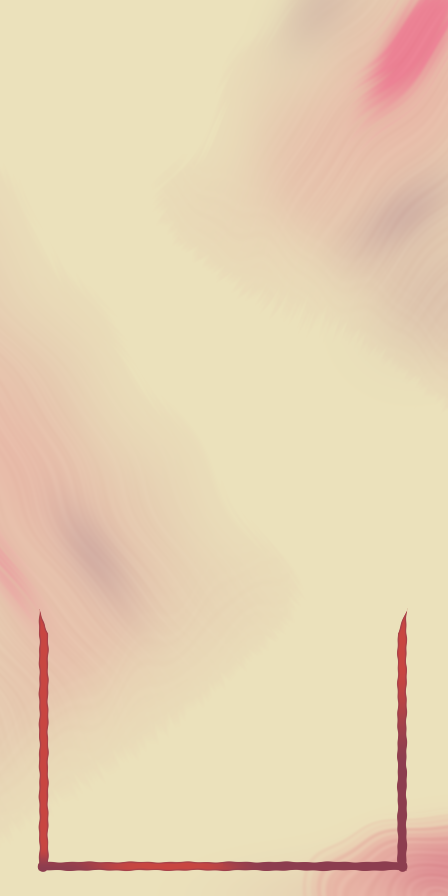
This background is drawn by a WebGL 1 fragment shader. Its source:

```glsl
precision highp float;
uniform vec2 u_resolution;

const vec3 CREAM = vec3(0.922, 0.884, 0.733);
const vec3 PEACH = vec3(0.898, 0.805, 0.695);
const vec3 ROSE = vec3(0.915, 0.690, 0.640);
const vec3 HOT_PINK = vec3(0.925, 0.460, 0.560);
const vec3 MAUVE = vec3(0.740, 0.590, 0.595);
const vec3 RED = vec3(0.785, 0.275, 0.255);
const vec3 PLUM = vec3(0.550, 0.240, 0.310);

const float RIGHT_STROKE = 0.95;   // brush directions in radians
const float LEFT_STROKE = 2.15;
const float BRISTLE_DEPTH = 0.012;
const float FRAME_MIDDLE = 0.4975;
const float FRAME_OUTER = 0.410;   // half widths of the frame
const float FRAME_INNER = 0.390;
const float FRAME_BOTTOM = 0.057;
const float FRAME_THICKNESS = 0.019;
const float FRAME_TIP = 0.638;
const float TIP_SLOPE = 2.6;

// x runs across the stroke, y along it
vec2 strokeSpace(vec2 p, float angle) {
  vec2 along = vec2(cos(angle), sin(angle));
  return vec2(dot(p, vec2(along.y, -along.x)), dot(p, along));
}

float blob(vec2 p, vec2 centre, vec2 radii, float angle) {
  vec2 q = strokeSpace(p - centre, angle) / radii;
  return exp(-dot(q, q));
}

// Layered sines bent along the stroke, about -1 to 1
float bristles(vec2 p, float angle) {
  vec2 q = strokeSpace(p, angle);
  float x = q.x + 0.02 * sin(q.y * 9.0 + q.x * 5.0) + 0.006 * sin(q.y * 23.0 + q.x * 11.0);
  float coarse = sin(x * 150.0 + 2.0 * sin(x * 37.0 + q.y * 3.0));
  float middle = sin(x * 290.0 + 3.0 * sin(x * 19.0 + q.y * 5.0));
  float fine = sin(x * 510.0 + 2.0 * sin(x * 61.0 - q.y * 4.0));
  return 0.4 * coarse + 0.35 * middle + 0.25 * fine;
}

float softMin(float a, float b, float k) {
  float h = clamp(0.5 + 0.5 * (b - a) / k, 0.0, 1.0);
  return mix(b, a, h) - k * h * (1.0 - h);
}

// Depth inside a rounded wedge given by two inward normals
float wedge(vec2 p, vec2 corner, vec2 normalA, vec2 normalB) {
  return softMin(dot(p - corner, normalA), dot(p - corner, normalB), 0.12);
}

// Thin edge of paint, then a slow build-up
float paintCover(float depth) {
  return 0.28 * smoothstep(-0.01, 0.03, depth) + 0.72 * smoothstep(0.0, 0.26, depth);
}

// Wavy curls left by the brush near a lower edge
float curls(vec2 p, float depth) {
  float wave = depth + 0.018 * sin(p.x * 27.0 + 5.0 * p.y) + 0.008 * sin(p.x * 51.0 - 9.0 * p.y);
  return (0.6 * sin(wave * 190.0) + 0.4 * sin(wave * 330.0)) * exp(-pow((depth - 0.08) / 0.1, 2.0));
}

vec3 paintFrame(vec3 colour, vec2 p, float pixel) {
  float wobble = 0.0008 * sin(p.y * 83.0 + p.x * 57.0) + 0.0006 * sin(p.y * 191.0 - p.x * 143.0);
  float m = abs(p.x - FRAME_MIDDLE) + wobble;
  float slant = (FRAME_TIP - p.y - TIP_SLOPE * (FRAME_OUTER - m)) / TIP_SLOPE;
  float rise = p.y - FRAME_BOTTOM + wobble;
  float post = min(min(m - FRAME_INNER, FRAME_OUTER - m), min(slant, rise));
  float rail = min(min(rise, FRAME_THICKNESS - rise), FRAME_OUTER - m);
  float knot = 0.012 - length(vec2(m - 0.401, p.y - 0.066));
  float depth = max(max(post, rail), knot);

  // Red along the left post and part of the rail, plum elsewhere
  float postRed = p.x < FRAME_MIDDLE ? 1.0 : smoothstep(0.28, 0.52, p.y);
  float railRed = exp(-pow((p.x - 0.37) / 0.16, 4.0));
  float red = mix(railRed, postRed, smoothstep(0.06, 0.11, p.y));
  red *= 0.45 + 0.55 * smoothstep(0.001, 0.005, depth);
  return mix(colour, mix(PLUM, RED, red), smoothstep(-0.6 * pixel, 0.6 * pixel, depth));
}

void main() {
  vec2 p = gl_FragCoord.xy / u_resolution * vec2(1.0, 2.0);
  float pixel = 1.0 / u_resolution.x;
  float hairRight = bristles(p, RIGHT_STROKE);
  float hairLeft = bristles(p, LEFT_STROKE);
  vec3 colour = CREAM;

  // Upper right wash
  float depthRight = wedge(p, vec2(0.33, 1.51), vec2(0.87, -0.50), vec2(0.55, 0.84));
  depthRight += 0.018 * hairRight + 0.025 * sin(p.x * 17.0 + p.y * 13.0);
  float coverRight = paintCover(depthRight);
  colour = mix(colour, PEACH, coverRight);
  colour = mix(colour, ROSE, coverRight * 0.40 * blob(p, vec2(0.78, 1.74), vec2(0.15, 0.35), RIGHT_STROKE));
  colour = mix(colour, ROSE, 0.60 * blob(p, vec2(0.95, 1.78), vec2(0.12, 0.22), RIGHT_STROKE));
  colour = mix(colour, MAUVE, 0.35 * blob(p, vec2(0.71, 1.98), vec2(0.07, 0.13), RIGHT_STROKE));
  colour = mix(colour, MAUVE, 0.48 * blob(p, vec2(0.90, 1.52), vec2(0.06, 0.13), 0.65));
  colour = mix(colour, MAUVE, 0.20 * blob(p, vec2(0.97, 1.33), vec2(0.13, 0.16), 0.65));
  float pinkStroke = blob(p, vec2(0.93, 1.91), vec2(0.062, 0.18), 1.0);
  colour = mix(colour, HOT_PINK, smoothstep(0.1, 0.8, pinkStroke + 0.12 * hairRight) * 0.85);

  // Left wash
  float depthLeft = wedge(p, vec2(0.67, 0.65), vec2(-0.81, -0.585), vec2(-0.617, 0.787));
  depthLeft += 0.025 + 0.014 * hairLeft + 0.016 * sin(p.x * 15.0 - p.y * 11.0);
  float coverLeft = paintCover(depthLeft);
  colour = mix(colour, PEACH, coverLeft);
  colour = mix(colour, ROSE, coverLeft * 0.62 * blob(p, vec2(0.03, 0.96), vec2(0.16, 0.36), LEFT_STROKE));
  colour = mix(colour, ROSE, coverLeft * 0.30 * blob(p, vec2(0.13, 0.53), vec2(0.18, 0.18), LEFT_STROKE));
  colour = mix(colour, MAUVE, 0.46 * blob(p, vec2(0.21, 0.76), vec2(0.055, 0.14), LEFT_STROKE));
  float leftPink = blob(p, vec2(0.005, 0.74), vec2(0.035, 0.15), LEFT_STROKE);
  colour = mix(colour, HOT_PINK, 0.45 * leftPink * (0.8 + 0.4 * hairLeft));

  // Lower right wash, with bristles following its arc
  float arc = length((p - vec2(0.98, 0.0)) / vec2(0.32, 0.185));
  arc += 0.025 * sin(p.x * 31.0 + p.y * 23.0);
  float arcHair = 0.6 * sin(arc * 55.0 + 3.0 * p.x) + 0.4 * sin(arc * 97.0 - 9.0 * p.y);
  float arcCover = 1.0 - smoothstep(0.65, 1.05, arc + 0.06 * arcHair);
  colour = mix(colour, PEACH, 0.7 * blob(p, vec2(0.75, 0.0), vec2(0.08, 0.24), 0.0));
  colour = mix(colour, ROSE, 0.75 * arcCover);
  colour = mix(colour, HOT_PINK * 0.9, 0.55 * blob(p, vec2(1.0, 0.06), vec2(0.08, 0.16), 0.1));

  // Brush grain
  float grain = coverRight * hairRight + coverLeft * hairLeft + 1.4 * arcCover * arcHair;
  grain += 0.7 * coverRight * curls(p, dot(p - vec2(0.33, 1.51), vec2(0.55, 0.84)));
  grain += 0.7 * coverLeft * curls(p, dot(p - vec2(0.67, 0.65), vec2(-0.617, 0.787)));
  colour += BRISTLE_DEPTH * grain * vec3(0.5, 1.0, 0.9);

  gl_FragColor = vec4(paintFrame(colour, p, pixel), 1.0);
}
```
